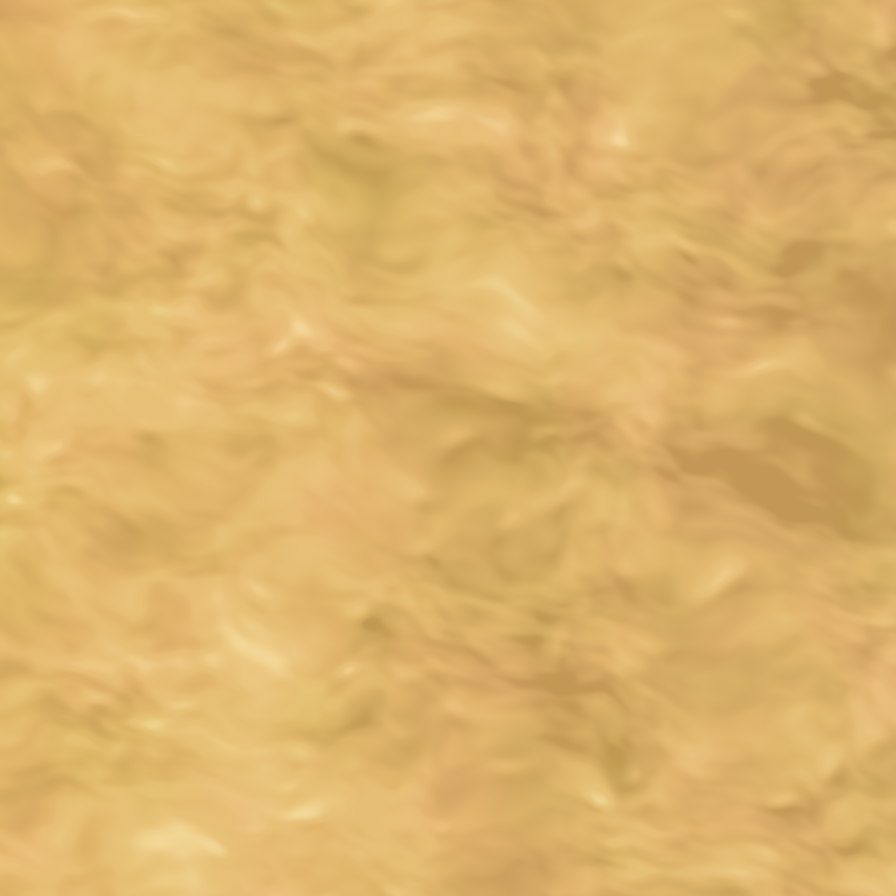
Reproduce this texture procedurally as a WebGL 2 fragment shader.

```glsl
#version 300 es
precision highp float;
// Soft golden, sandy surface with wispy streaks lying almost level.
// Warped layers of stretched gradient noise set the tone; sparse cellular
// flecks, each lit above and shaded below, add the small relief.

uniform vec2 u_resolution;
out vec4 fragColor;

// Palette, from shade to glint
const vec3 SHADE = vec3(0.765, 0.595, 0.325);
const vec3 LOW   = vec3(0.835, 0.670, 0.390);
const vec3 MAIN  = vec3(0.880, 0.710, 0.420);
const vec3 LIGHT = vec3(0.905, 0.750, 0.465);
const vec3 GLINT = vec3(0.955, 0.845, 0.600);

const vec2  BASE_FREQ   = vec2(2.6, 4.6);    // cells across the canvas
const vec4  LAYER_GAIN  = vec4(2.1, 2.3, 1.9, 1.1);
const float LAYER_STEP  = 2.3;               // frequency ratio of layers
const float TILT        = -0.13;             // streak slope, radians
const float WARP        = 0.045;             // bending of the streaks
const vec2  FLECK_FREQ  = vec2(13.0, 22.0);
const float FLECK_GAIN  = 1.9;
const float SIDE_FALL   = 0.85;              // darkening toward the right
const vec3  HUE_SHIFT   = vec3(0.012, -0.010, 0.012);

vec2 hash2(vec2 cell) {
  vec3 h = fract(cell.xyx * vec3(0.1031, 0.1030, 0.0973));
  h += dot(h, h.yzx + 33.33);
  return fract((h.xx + h.yz) * h.zy);
}

mat2 rotation(float angle) {
  float c = cos(angle), s = sin(angle);
  return mat2(c, s, -s, c);
}

float cornerSlope(vec2 cell, vec2 offset) {
  float angle = 6.28318 * hash2(cell + 71.0).x;
  return dot(vec2(cos(angle), sin(angle)), offset);
}

// Gradient noise, roughly -0.7 to 0.7
float noise(vec2 p) {
  vec2 i = floor(p), f = p - i;
  vec2 u = f * f * f * (f * (f * 6.0 - 15.0) + 10.0);
  vec2 e = vec2(0.0, 1.0);
  float bottom = mix(cornerSlope(i, f), cornerSlope(i + e.yx, f - e.yx), u.x);
  float top = mix(cornerSlope(i + e.xy, f - e.xy), cornerSlope(i + 1.0, f - 1.0), u.x);
  return mix(bottom, top, u.y);
}

// Stretched layers; the finer ones fade in and out by region
float streaks(vec2 p) {
  float sum = 0.0;
  float detail = clamp(1.0 + 1.3 * noise(p * 4.0 + 17.0), 0.5, 1.5);
  vec2 freq = BASE_FREQ;
  for (int i = 0; i < 4; i++) {
    float gain = LAYER_GAIN[i] * (i > 1 ? detail : 1.0);
    vec2 q = rotation(0.12 * sin(float(i) * 2.4)) * p;
    sum += gain * noise(q * freq + float(i) * 23.7);
    freq *= LAYER_STEP;
  }
  return sum;
}

// Scattered small bumps: a bright lens with a shadow under it
float flecks(vec2 p) {
  vec2 q = p * FLECK_FREQ, home = floor(q);
  float sum = 0.0;
  for (int y = -1; y <= 1; y++) {
    for (int x = -1; x <= 1; x++) {
      vec2 cell = home + vec2(x, y);
      vec2 place = hash2(cell), kind = hash2(cell + 131.0);
      vec2 d = rotation((kind.x - 0.5) * 1.1) * (q - cell - place);
      d *= mix(vec2(3.2, 3.8), vec2(5.5, 5.0), kind.x);
      vec2 below = d + vec2(-0.5, 1.5);
      float strength = kind.y * kind.y * kind.y;
      sum += strength * (exp(-dot(d, d)) - 0.6 * exp(-dot(below, below)));
    }
  }
  return sum;
}

vec3 ramp(float tone) {
  vec3 c = mix(SHADE, LOW, smoothstep(-2.5, -0.7, tone));
  c = mix(c, MAIN, smoothstep(-1.0, 0.3, tone));
  c = mix(c, LIGHT, smoothstep(0.0, 1.3, tone));
  return mix(c, GLINT, smoothstep(1.2, 3.6, tone));
}

void main() {
  vec2 uv = gl_FragCoord.xy / u_resolution;
  vec2 p = gl_FragCoord.xy / u_resolution.y;

  // Lay the streaks along the tilt, then bend them
  vec2 s = rotation(-TILT) * p + 5.0;
  s += WARP * vec2(noise(s * 5.0), noise(s * 6.0 + 41.0));
  s += 0.25 * WARP * vec2(noise(s * 19.0 + 9.0), noise(s * 23.0 + 63.0));

  float tone = streaks(s) + FLECK_GAIN * flecks(s);
  tone += SIDE_FALL * (0.5 - uv.x) - 0.6 * smoothstep(0.6, 1.3, uv.x * uv.y + 0.4);

  // Patches drift between rosy and olive gold
  float hue = 1.6 * noise(s * vec2(5.0, 7.0) + 87.0) + 0.8 * noise(s * 15.0 + 29.0);
  vec3 color = ramp(tone) + hue * HUE_SHIFT;
  color.b += 0.02 * (uv.x - 0.5);
  fragColor = vec4(color, 1.0);
}
```
